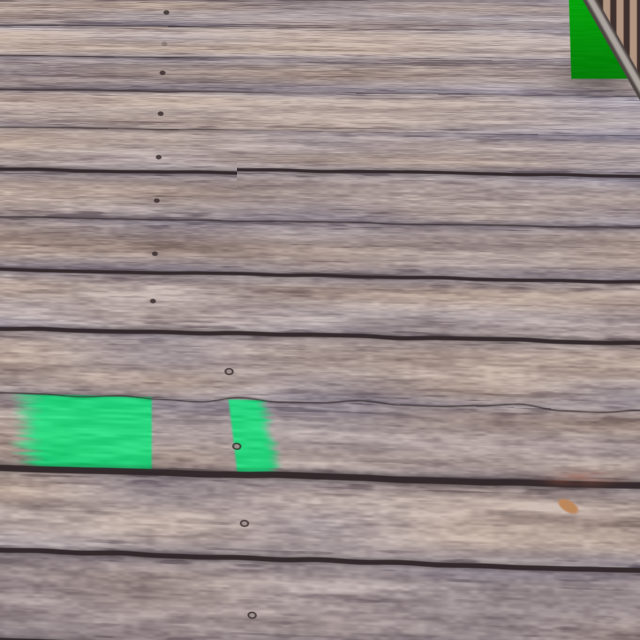
This texture is drawn by a Shadertoy shader. Its source:

```glsl
// Weathered deck boards receding upward, with nails, paint patches and a rail.
// Board heights grow geometrically, so a logarithm turns height into a board
// number; grain, gaps, nails and paint are then laid out in board space.

#define FIRST_GAP 0.039                // depth of gap 0 at the left edge
#define SPREAD 0.405                   // scale of the board series
#define GROWTH 1.117                   // height ratio of successive boards
#define TILT vec2(0.008, 0.030)        // gap slope: constant, and per depth
#define WOOD_DARK vec3(0.52, 0.46, 0.46)
#define WOOD_LIGHT vec3(0.76, 0.70, 0.68)
#define GAP_COLOR vec3(0.19, 0.15, 0.16)
#define PAINT vec3(0.14, 0.85, 0.50)
#define POST vec3(0.02, 0.55, 0.04)
#define GRAIN 1.35                     // contrast of the wood streaks

// Per board from -1 to 11: half width of its upper gap, and its brightness
const float GAP_WIDTH[13] = float[](0.0006, 0.0008, 0.0009, 0.0015, 0.0009,
    0.0026, 0.0011, 0.0026, 0.0032, 0.0011, 0.0050, 0.0038, 0.0040);
const float SHADE[13] = float[](-0.05, 0.25, -0.15, 0.20, 0.05,
    -0.12, -0.14, 0.08, 0.06, 0.04, 0.06, -0.14, -0.14);

float hash(vec2 p) {
    vec3 q = fract(p.xyx * 0.1031);
    q += dot(q, q.yzx + 33.33);
    return fract((q.x + q.y) * q.z);
}

float noise(vec2 p) {
    vec2 i = floor(p), f = fract(p);
    f = f * f * (3.0 - 2.0 * f);
    return mix(mix(hash(i), hash(i + vec2(1, 0)), f.x),
               mix(hash(i + vec2(0, 1)), hash(i + vec2(1, 1)), f.x), f.y);
}

float fbm(vec2 p) {
    float sum = 0.0, amp = 0.5;
    for (int i = 0; i < 4; i++) {
        sum += amp * noise(p);
        p = p * 2.03 + 17.3;
        amp *= 0.55;
    }
    return sum / 1.01;
}

// Coverage of a region where d < 0, with a chosen edge softness
float cover(float d, float soft) { return 1.0 - smoothstep(-soft, soft, d); }

float boardCoord(vec2 p) {
    float depth = (p.y - TILT.x * p.x) / (1.0 + TILT.y * p.x);
    float k = log(1.0 + (depth - FIRST_GAP) / SPREAD) / log(GROWTH);
    // butt joint: boards right of it sit slightly higher
    return k + 0.08 * step(0.37, p.x) * (1.0 - smoothstep(0.0, 0.5, abs(k - 4.0)));
}

vec3 woodColor(vec2 p, float k, float id) {
    float across = k - id;
    vec2 g = vec2(p.x * 5.0 + id * 7.3, k * 7.0);
    float edge = smoothstep(0.22, 0.5, abs(across - 0.5));
    float tone = 0.60 + GRAIN * (fbm(g) - 0.5) + SHADE[int(id) + 1];
    tone += 0.65 * (noise(g * vec2(7.0, 4.0)) - 0.5) * noise(g * 0.7 + 9.0);
    tone += 0.35 * (noise(vec2(p.x * 85.0, k * 34.0)) - 0.5);
    tone -= 0.20 * edge;
    // dark weathered scratches, densest near board edges
    float scratch = smoothstep(0.64, 0.9, noise(vec2(p.x * 18.0 + id * 3.1, k * 23.0)));
    tone -= scratch * (0.25 + 0.35 * edge);
    vec3 col = mix(WOOD_DARK, WOOD_LIGHT, clamp(tone, -0.25, 1.15));
    // patches drift between warm tan and cool mauve
    float warm = noise(vec2(p.x * 4.0 + id, k * 2.7)) - 0.45 - 0.4 * edge;
    warm -= 0.5 * smoothstep(0.6, 1.0, p.x) * (1.0 - smoothstep(0.1, 0.5, p.y));
    return col + warm * vec3(0.035, 0.005, -0.05);
}

void mainImage(out vec4 fragColor, in vec2 fragCoord) {
    vec2 uv = fragCoord / iResolution.xy;
    vec2 p = vec2(uv.x, 1.0 - uv.y);   // depth runs downward
    float aa = max(1.0 / iResolution.y, 0.0012);
    float k = clamp(boardCoord(p), -0.99, 11.4);
    float id = floor(k);
    float unit = SPREAD * log(GROWTH) * pow(GROWTH, k);  // canvas height of a board
    vec3 col = woodColor(p, k, id);

    // Two paint patches on one board, with worn outer edges
    float wear = noise(vec2(p.x * 30.0, k * 26.0)) - 0.5;
    float row = cover(abs(k - 8.49) - 0.50, 0.02);
    float skew = (k - 8.0) * 0.014;
    float wide = smoothstep(0.015, 0.070, p.x + 0.025 * wear) * cover(p.x - 0.237, 0.003);
    float slim = cover(0.357 + skew - p.x, 0.003)
               * cover(p.x - 0.412 - 1.4 * skew + 0.012 * wear, 0.013);
    vec3 paint = PAINT + 0.10 * wear + 0.12 * (col - 0.65);
    col = mix(col, paint, 0.97 * row * max(wide, slim));

    // Gaps: some are wide and dark, the far ones fade to the right
    float line = floor(k + 0.5);
    float wobble = (noise(vec2(p.x * 16.0, line * 5.0)) - 0.5) * (line == 8.0 ? 0.10 : 0.025);
    float d = abs(k - line + wobble) * unit;
    float width = GAP_WIDTH[int(line) + 1];
    float fade = line < 3.5 ? 1.0 - 0.75 * smoothstep(0.25, 0.46, p.x) : 1.0;
    float strength = fade * mix(0.62, 0.96, smoothstep(0.001, 0.0026, width));
    col *= 1.0 - 0.18 * fade * cover(d - 2.0 * width, 0.004);
    col = mix(col, GAP_COLOR, strength * cover(d - width, aa));

    // One nail per board; nearer ones sit on another joist and show a pale head
    float near = step(6.5, id);
    float nailX = mix(0.257 - 0.003 * id, 0.358 + 0.012 * (id - 7.0), near);
    float nailK = id + 0.45 + 0.25 * hash(vec2(id, 4.0));
    float r = length(vec2(p.x - nailX, (k - nailK) * unit * 1.3));
    float size = mix(0.0045, 0.0072, near);
    float nail = cover(r - size, aa) * (id == 0.0 ? 0.3 : 0.85);
    col = mix(col, vec3(0.22, 0.18, 0.18), nail);
    col = mix(col, vec3(0.62, 0.57, 0.56), near * cover(length(vec2(r, 0.0)) - 0.0042, aa));

    // Rusty stain on a gap, and a fallen leaf
    vec2 s = (p - vec2(0.907, 0.749)) / vec2(0.045, 0.010);
    col = mix(col, vec3(0.66, 0.37, 0.28), 0.65 * exp(-dot(s, s)) * (0.6 + wear));
    vec2 l = p - vec2(0.888, 0.791);
    l = vec2(0.86 * l.x + 0.5 * l.y, 0.86 * l.y - 0.5 * l.x);
    col = mix(col, vec3(0.74, 0.53, 0.36), cover(length(l * vec2(0.5, 1.0)) - 0.0085, 0.002));

    // Corner: post with a contact shadow, balusters, slanted rail
    float side = (p.x - 0.922 - 0.57 * p.y) * 0.87;
    vec2 shadow = (p - vec2(0.93, 0.125)) / vec2(0.055, 0.018);
    col *= 1.0 - 0.35 * exp(-dot(shadow, shadow));
    float post = max(max(0.889 + 0.03 * p.y - p.x, p.y - 0.123), side);
    col = mix(col, POST * (1.15 - 2.2 * p.y) + 0.03 * wear, cover(post, aa));
    float bar = cover(abs(fract(p.x * 48.0) - 0.5) - 0.27, 0.08);
    col = mix(col, mix(vec3(0.24, 0.19, 0.18), vec3(0.70, 0.59, 0.51), bar), cover(-side, aa));
    vec3 rail = mix(vec3(0.30, 0.27, 0.26), vec3(0.67, 0.64, 0.62), cover(abs(side - 0.001) - 0.005, 0.003));
    col = mix(col, rail, cover(abs(side) - 0.010, aa));

    fragColor = vec4(clamp(col, 0.0, 1.0), 1.0);
}
```
